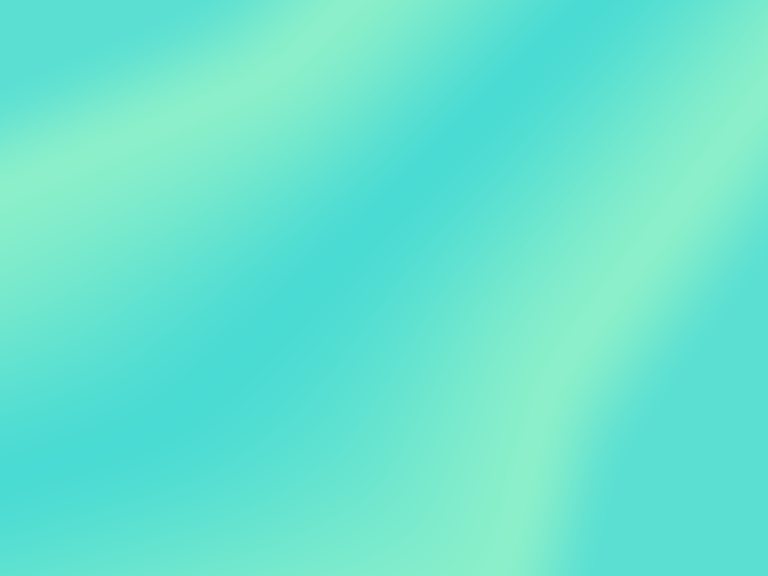
Reproduce this background procedurally as a Shadertoy shader.

```glsl
// Soft diagonal waves of aqua and mint, like folds of silk.
// Three bent curves (two mint crests, one aqua valley) run along the rising
// diagonal; colour is blended by the position of a point between them.

#define VALLEY_COLOR vec3(0.285, 0.857, 0.830)
#define CREST_COLOR  vec3(0.545, 0.938, 0.790)
#define OUTER_COLOR  vec3(0.355, 0.875, 0.825)
#define OUTER_FADE   0.20   // width of the fall beyond each crest
#define ROUNDING     0.55   // 0 = straight ramps, 1 = fully eased
#define BEND         0.07   // softness of the bends in the curves

// Smooth version of max(x, 0)
float softRamp(float x) {
    return 0.5 * (x + sqrt(x * x + BEND * BEND));
}

// Height of each curve across the diagonal, at distance u along it
float upperCrest(float u) {
    return 0.265 + 0.42 * softRamp(0.95 - u);
}

float valley(float u) {
    return -0.025 + 0.55 * softRamp(0.38 - u);
}

float lowerCrest(float u) {
    return -0.43 + 0.14 * (u - 0.9)
         - 0.55 * softRamp(0.9 - u)
         + 1.30 * softRamp(0.57 - u);
}

// Partly eased ramp from valley to crest
float easedRamp(float t) {
    t = clamp(t, 0.0, 1.0);
    return mix(t, smoothstep(0.0, 1.0, t), ROUNDING);
}

void mainImage(out vec4 fragColor, in vec2 fragCoord) {
    // Canvas height is one unit; u runs along the diagonal, v across it
    vec2 p = fragCoord / iResolution.xy * vec2(4.0 / 3.0, 1.0);
    float u = (p.x + p.y) * 0.70711;
    float v = (p.y - p.x) * 0.70711;

    // Inner slopes: from the valley up to the nearer crest
    float top = upperCrest(u);
    float mid = valley(u);
    float low = lowerCrest(u);
    float rise = v > mid ? (v - mid) / (top - mid) : (mid - v) / (mid - low);
    vec3 color = mix(VALLEY_COLOR, CREST_COLOR, easedRamp(rise));

    // Outer slopes: fade to flat aqua in the far corners
    float beyond = max(v - top, low - v);
    color = mix(color, OUTER_COLOR, smoothstep(0.0, OUTER_FADE, beyond));

    fragColor = vec4(color, 1.0);
}
```
